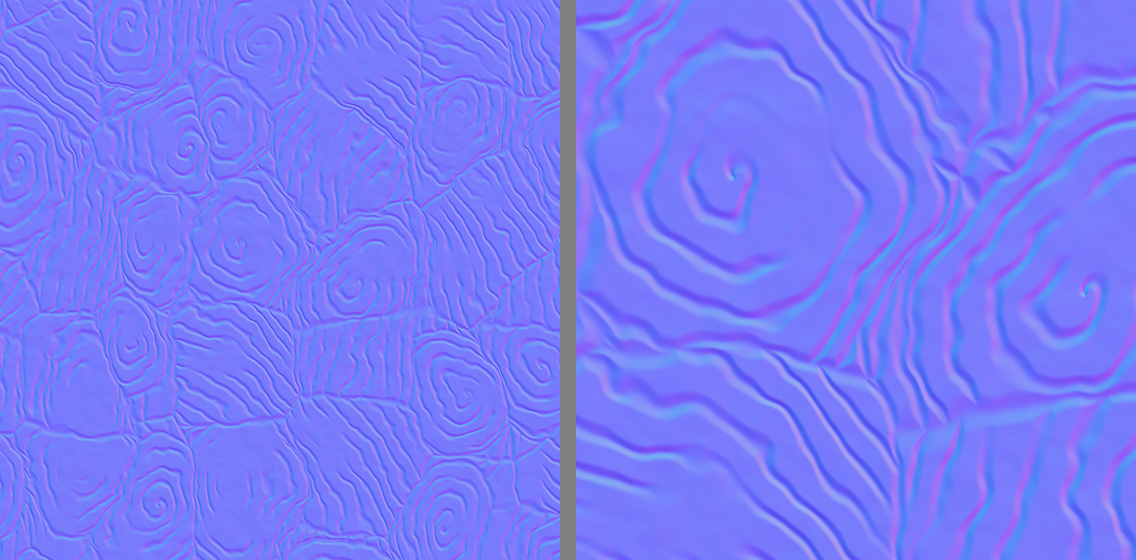
Left, the full canvas; right, a detail of the centre.
This texture map is drawn by a WebGL 2 fragment shader. Its source:

```glsl
#version 300 es
precision highp float;
// Normal map of carved bark: spiral knots, ring grooves and slanted chisel strokes.

uniform vec2 u_resolution;
out vec4 fragColor;

const vec2 KNOT_GRID = vec2(5.5, 4.7);      // knots across and up the canvas
const float GROOVES_PER_UNIT = 41.0;
const float GROOVE_HALF_WIDTH = 0.0056;
const float GROOVE_DEPTH = 0.0018;
const float STROKE_SHARE = 0.36;            // cells with strokes in place of rings
const vec3 FLAT_TINT = vec3(-0.028, -0.018, -0.012);
const float TAU = 6.2831853;

vec2 hash2(vec2 cell) {
  vec3 q = fract(vec3(cell.xyx) * vec3(0.1031, 0.1030, 0.0973));
  q += dot(q, q.yzx + 33.33);
  return fract((q.xx + q.yz) * q.zy);
}

// Smooth value noise with two independent channels, each in 0..1
vec2 noise2(vec2 p) {
  vec2 cell = floor(p);
  vec2 f = fract(p);
  f = f * f * f * (f * (f * 6.0 - 15.0) + 10.0);
  vec2 low = mix(hash2(cell), hash2(cell + vec2(1, 0)), f.x);
  vec2 high = mix(hash2(cell + vec2(0, 1)), hash2(cell + vec2(1, 1)), f.x);
  return mix(low, high, f.y);
}

vec2 wobble(vec2 p, float scale, float amount) {
  return (noise2(p * scale + scale) - 0.5) * amount;
}

// Finds the nearest knot: xy = offset from it, z = distance, w = distance to cell edge
vec4 nearestKnot(vec2 p, vec2 grid, out vec2 knotId) {
  vec2 base = floor(p * grid);
  vec2 nearestOffset = vec2(0.0);
  float first = 9.0;
  float second = 9.0;
  for (int j = -1; j <= 1; j++) {
    for (int i = -1; i <= 1; i++) {
      vec2 id = base + vec2(i, j);
      vec2 centre = (id + 0.5 + (hash2(id + 17.0) - 0.5) * 0.75) / grid;
      vec2 offset = p - centre;
      float dist = length(offset * vec2(1.0, 0.78));
      if (dist < first) {
        second = first;
        first = dist;
        nearestOffset = offset;
        knotId = id;
      } else {
        second = min(second, dist);
      }
    }
  }
  return vec4(nearestOffset, first, 0.5 * (second - first));
}

float spiralPhase(vec2 offset, float dist, float turn) {
  return dist * GROOVES_PER_UNIT + turn * atan(offset.y, offset.x) / TAU;
}

float strokePhase(vec2 offset, float angle) {
  return dot(offset, vec2(cos(angle), sin(angle))) * GROOVES_PER_UNIT;
}

// Long grain that wanders up the trunk between the knots
float grainPhase(vec2 p) {
  return (p.x + wobble(p, 4.0, 0.22).x) * GROOVES_PER_UNIT * 0.85;
}

float grooveProfile(float dist, float halfWidth) {
  return 1.0 - smoothstep(0.0, halfWidth, dist);
}

float barkHeight(vec2 p) {
  // Hand-cut irregularity, from broad bends to ragged edges
  vec2 q = p + wobble(p, 7.0, 0.05) + wobble(p, 24.0, 0.016) + wobble(p, 62.0, 0.0065);
  vec2 id;
  vec4 knot = nearestKnot(q, KNOT_GRID, id);
  vec2 kind = hash2(id + 53.0);
  float knotRadius = mix(0.075, 0.115, kind.y);
  float edge = knot.w;
  float phase;
  if (kind.x < STROKE_SHARE) {
    float side = kind.y < 0.5 ? -1.0 : 1.0;
    phase = strokePhase(knot.xy, side * mix(0.2, 0.95, fract(kind.y * 7.0)));
  } else if (knot.z < knotRadius) {
    phase = spiralPhase(knot.xy, knot.z, kind.y < 0.5 ? -1.0 : 1.0);
    edge = min(edge, knotRadius - knot.z);
  } else {
    phase = grainPhase(q);
    edge = min(edge, knot.z - knotRadius);
  }

  // Grooves fade in places, and the border cuts join them
  float lineDist = abs(fract(phase) - 0.5) / GROOVES_PER_UNIT;
  vec2 fade = noise2(p * 17.0 + 5.0);
  float strength = smoothstep(0.15, 0.5, fade.x);
  float width = GROOVE_HALF_WIDTH * mix(0.8, 1.2, fade.y);
  float cut = max(grooveProfile(lineDist, width) * strength, grooveProfile(edge, width) * 0.9);

  // Shallow chisel facets and fine roughness
  float rough = noise2(p * 42.0).x * 0.0007 + noise2(p * 115.0).y * 0.00022;
  return rough - cut * GROOVE_DEPTH;
}

vec3 surfaceNormal(vec2 p, float reach) {
  vec2 e = vec2(reach, 0.0);
  vec2 slope = vec2(barkHeight(p + e.xy) - barkHeight(p - e.xy),
                    barkHeight(p + e.yx) - barkHeight(p - e.yx)) / (2.0 * reach);
  slope /= 1.0 + 0.6 * length(slope);       // soften abrupt steps
  return normalize(vec3(-slope, 1.0));
}

void main() {
  vec2 p = gl_FragCoord.xy / u_resolution.y;
  vec3 normal = surfaceNormal(p, 0.0013);
  fragColor = vec4(clamp(normal * 0.5 + 0.5 + FLAT_TINT, 0.0, 1.0), 1.0);
}
```
